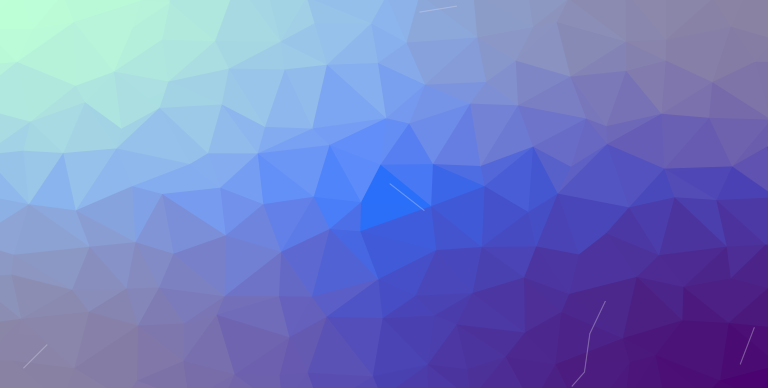
This background is drawn by a WebGL 1 fragment shader. Its source:

```glsl
precision highp float;
// Low-poly background: a jittered grid of vertices split into flat triangles.
// Each triangle takes one tone from a mint-blue-purple ramp run along both
// axes and averaged in a perceptual space; a few pale hairlines lie on top.

uniform vec2 u_resolution;

const vec2 CELL = vec2(0.128, 0.108);

vec2 hash2(vec2 p) {
  vec3 q = fract(p.xyx * vec3(0.1031, 0.1030, 0.0973));
  q += dot(q, q.yzx + 33.33);
  return fract((q.xx + q.yz) * q.zy);
}

// Cube roots of XYZ, in which mixing is perceptually even
vec3 toPerceptual(vec3 rgb) {
  mat3 rgbToXyz = mat3(0.4124, 0.2126, 0.0193,
                       0.3576, 0.7152, 0.1192,
                       0.1805, 0.0722, 0.9505);
  return pow(rgbToXyz * pow(rgb, vec3(2.2)), vec3(1.0 / 3.0));
}

vec3 toRgb(vec3 tone) {
  mat3 xyzToRgb = mat3(3.2406, -0.9689, 0.0557,
                       -1.5372, 1.8758, -0.2040,
                       -0.4986, 0.0415, 1.0570);
  vec3 linear = xyzToRgb * (tone * tone * tone);
  return pow(clamp(linear, 0.0, 1.0), vec3(1.0 / 2.2));
}

// Ramp from mint (-1) through blue (0) to purple (1)
vec3 rampTone(float t) {
  vec3 mint = vec3(0.74, 1.0, 0.84);
  vec3 blue = vec3(0.13, 0.45, 1.0);
  vec3 purple = vec3(0.29, 0.0, 0.44);
  vec3 end = t < 0.0 ? mint : purple;
  return mix(toPerceptual(blue), toPerceptual(end), abs(t));
}

vec3 fieldColor(vec2 p) {
  vec2 s = 2.0 * p * u_resolution.y / u_resolution - 1.0;
  s = sin(1.5708 * clamp(vec2(s.x, -s.y), -1.0, 1.0));
  return toRgb(0.5 * (rampTone(s.x) + rampTone(s.y)));
}

// Mesh
vec2 vertexAt(vec2 id) {
  return (id + 0.5 + 0.66 * (hash2(id + 41.0) - 0.5)) * CELL;
}

float edgeDistance(vec2 p, vec2 a, vec2 b) {
  vec2 e = b - a;
  vec2 q = p - a;
  return (e.x * q.y - e.y * q.x) / length(e);
}

// Adds a counter-clockwise triangle, weighted by its pixel coverage
void addTriangle(vec2 p, vec2 a, vec2 b, vec2 c, inout vec4 sum) {
  float d = min(edgeDistance(p, a, b),
                min(edgeDistance(p, b, c), edgeDistance(p, c, a)));
  float cover = clamp(d * u_resolution.y + 0.5, 0.0, 1.0);
  if (cover > 0.0) {
    vec2 center = (a + b + c) / 3.0;
    vec2 wobble = 0.05 * (hash2(center * 97.0) - 0.5);
    sum += cover * vec4(fieldColor(center + wobble), 1.0);
  }
}

vec3 mesh(vec2 p) {
  vec2 base = floor(p / CELL - 0.5);
  vec4 sum = 0.001 * vec4(fieldColor(p), 1.0);
  for (int j = -1; j <= 1; j++) {
    for (int i = -1; i <= 1; i++) {
      vec2 id = base + vec2(float(i), float(j));
      vec2 a = vertexAt(id);
      vec2 b = vertexAt(id + vec2(1.0, 0.0));
      vec2 c = vertexAt(id + vec2(1.0, 1.0));
      vec2 d = vertexAt(id + vec2(0.0, 1.0));
      // Split along the shorter diagonal
      if (distance(a, c) < distance(b, d)) {
        addTriangle(p, a, b, c, sum);
        addTriangle(p, a, c, d, sum);
      } else {
        addTriangle(p, a, b, d, sum);
        addTriangle(p, b, c, d, sum);
      }
    }
  }
  return sum.rgb / sum.a;
}

// Thin line between two points given as fractions of the canvas
float hairline(vec2 p, vec2 a, vec2 b) {
  vec2 aspect = vec2(u_resolution.x / u_resolution.y, 1.0);
  vec2 q = p - a * aspect;
  vec2 e = (b - a) * aspect;
  float d = length(q - e * clamp(dot(q, e) / dot(e, e), 0.0, 1.0));
  return 1.0 - smoothstep(0.0, 0.0012 + 0.7 / u_resolution.y, d);
}

void main() {
  vec2 p = gl_FragCoord.xy / u_resolution.y;
  vec3 color = mesh(p);

  float lines = hairline(p, vec2(0.508, 0.526), vec2(0.552, 0.458));
  lines = max(lines, hairline(p, vec2(0.547, 0.969), vec2(0.594, 0.984)));
  lines = max(lines, hairline(p, vec2(0.031, 0.052), vec2(0.061, 0.111)));
  lines = max(lines, hairline(p, vec2(0.788, 0.223), vec2(0.768, 0.140)));
  lines = max(lines, hairline(p, vec2(0.768, 0.140), vec2(0.761, 0.041)));
  lines = max(lines, hairline(p, vec2(0.761, 0.041), vec2(0.745, 0.005)));
  lines = max(lines, hairline(p, vec2(0.964, 0.062), vec2(0.982, 0.155)));

  gl_FragColor = vec4(mix(color, vec3(0.85, 0.85, 0.92), 0.35 * lines), 1.0);
}
```
